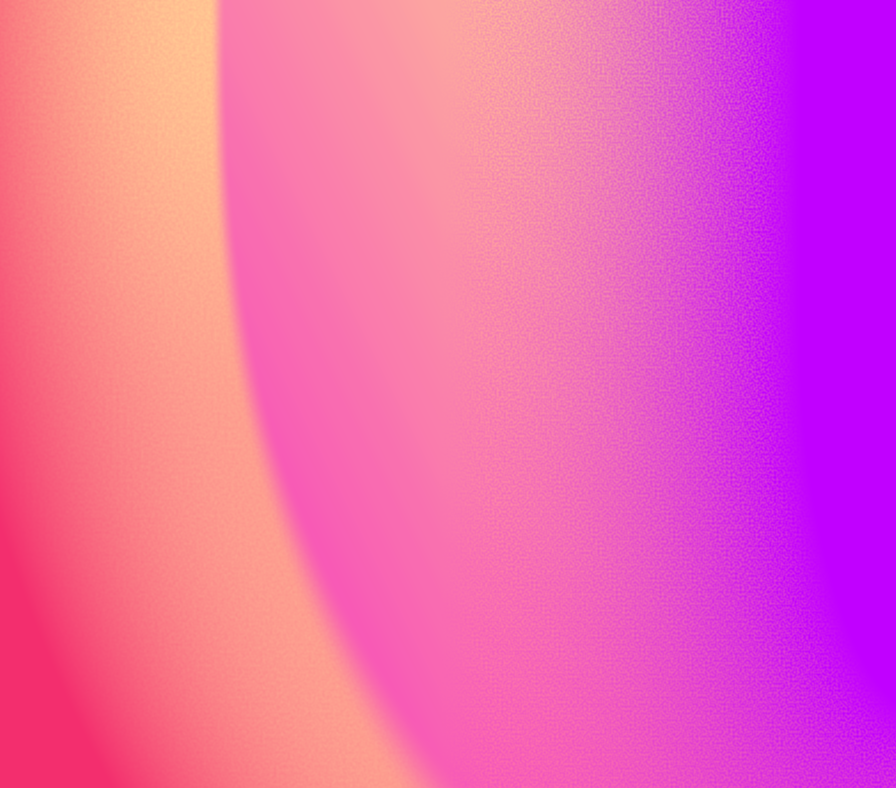
Reproduce this background procedurally as a WebGL 1 fragment shader.

```glsl
precision highp float;
// Soft grainy gradient: a peach-to-red band curves down the left side, a pink
// sheet with a slanted ramp fills the centre, and a rounded violet field glows
// from the right. Distances drive the blends; gradient noise adds the grain.

uniform vec2 u_resolution;

#define ASPECT 0.879        // canvas height in units of its width
#define CURVE_TOP 0.243     // x of the curved edge at the top
#define CURVE_SWEEP 0.237   // how far the edge swings right at the bottom
#define CURVE_POWER 2.66
#define SEAM_X 0.495        // where the smooth sheet turns grainy
#define GLOW_REACH 0.40     // width of the violet fade
#define BAND_GRAIN 0.30
#define GLOW_GRAIN 0.42
#define STREAKS 0.035

const vec3 RED = vec3(0.953, 0.18, 0.43);
const vec3 PEACH_TOP = vec3(1.0, 0.765, 0.57);
const vec3 PEACH_LOW = vec3(0.992, 0.62, 0.56);
const vec3 PINK = vec3(0.972, 0.345, 0.714);
const vec3 APRICOT = vec3(0.988, 0.65, 0.628);
const vec3 VIOLET = vec3(0.755, 0.0, 1.0);

vec2 gradientAt(vec2 cell) {
  float h = fract(sin(dot(cell, vec2(127.1, 311.7))) * 43758.55);
  return vec2(cos(6.2832 * h), sin(6.2832 * h));
}

// Gradient noise, roughly -0.7 to 0.7
float noise(vec2 p) {
  vec2 i = floor(p), f = fract(p);
  vec2 u = f * f * (3.0 - 2.0 * f);
  vec2 e = vec2(1.0, 0.0);
  float a = dot(gradientAt(i), f);
  float b = dot(gradientAt(i + e.xy), f - e.xy);
  float c = dot(gradientAt(i + e.yx), f - e.yx);
  float d = dot(gradientAt(i + e.xx), f - e.xx);
  return mix(mix(a, b, u.x), mix(c, d, u.x), u.y);
}

// Approximate signed distance to an ellipse at the origin
float ellipseDistance(vec2 p, vec2 radii) {
  float k = length(p / radii);
  return k * (k - 1.0) / max(length(p / (radii * radii)), 0.001);
}

// Signed distance to the curved edge, negative on its left
float curveDistance(float x, float fall) {
  float edge = CURVE_TOP + CURVE_SWEEP * pow(fall, CURVE_POWER);
  float slope = CURVE_SWEEP * CURVE_POWER * pow(fall, CURVE_POWER - 1.0) / ASPECT;
  return (x - edge) / sqrt(1.0 + slope * slope);
}

// Left band: peach at the edge, red far from it
vec3 bandColor(float dist, float fall, float grain) {
  vec3 peach = mix(PEACH_TOP, PEACH_LOW, smoothstep(0.0, 0.6, fall));
  float m = clamp(-dist / mix(0.335, 0.288, fall), 0.0, 1.0);
  float w = m * m + grain * BAND_GRAIN * (1.0 - m) * (0.35 + m);
  return mix(peach, RED, clamp(w, -0.15, 1.0));
}

// Centre sheet: slanted pink-to-apricot ramp with faint streaks
vec3 sheetColor(vec2 p) {
  float x = min(p.x, SEAM_X) + 0.3 * max(p.x - SEAM_X, 0.0);
  float q = x - 0.5 * p.y;
  float w = (q - 0.04) / 0.455 + STREAKS * noise(vec2(q * 45.0, 0.5));
  return mix(PINK, APRICOT, clamp(w, 0.0, 1.05));
}

// Right glow: share of violet, solid inside the rounded field
float violetShare(vec2 p, float grain) {
  vec2 corner = vec2(p.x - 1.04, max(p.y - 0.35, 0.0));
  float dist = max(ellipseDistance(corner, vec2(0.148, 0.45)), 0.0);
  float near = clamp(1.0 - dist / GLOW_REACH, 0.0, 1.0);
  float w = pow(near, 1.9);
  float speckle = smoothstep(SEAM_X - 0.01, SEAM_X + 0.06, p.x);
  speckle *= smoothstep(0.0, 0.05, dist);
  return clamp(w + grain * GLOW_GRAIN * speckle * (0.45 + 0.55 * w), -0.1, 1.0);
}

void main() {
  vec2 uv = gl_FragCoord.xy / u_resolution;
  float fall = 1.0 - uv.y;
  vec2 p = vec2(uv.x, fall * ASPECT);

  // Fine grain at two scales
  float coarse = noise(p * 257.0 + 3.7);
  float fine = noise(p * 391.0 + 17.3);

  float dist = curveDistance(p.x, fall);
  vec3 band = bandColor(dist, fall, 0.6 * coarse + 0.4 * fine);
  vec3 sheet = mix(sheetColor(p), VIOLET, violetShare(p, fine));

  // The edge softens as it sweeps down
  float blur = mix(0.009, 0.034, fall * fall);
  vec3 color = mix(band, sheet, smoothstep(-blur, blur, dist));
  gl_FragColor = vec4(clamp(color, 0.0, 1.0), 1.0);
}
```
